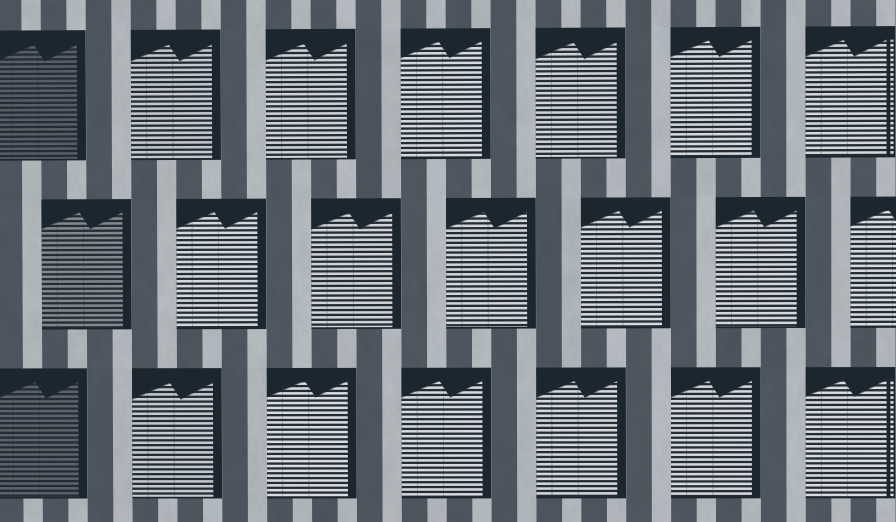
Give the GLSL for this pattern, as a Shadertoy shader.

```glsl
const vec2 REPEATS = vec2(6.638, 3.09);      // modules across and down
const vec2 ORIGIN = vec2(-0.032, 0.181);     // top left of the first window, in modules
const float ROW_SHIFT = 1.0 / 3.0;           // sideways step of every other row
const vec2 WINDOW = vec2(0.665, 0.770);      // opening size, in modules
const float BLIND_WIDTH = 0.600;
const float STRIPES = 3.0;                   // wall stripes per module
const float DARK_SHARE = 0.57;
const float SLATS = 35.0;                    // slats per module height
const float SLAT_SHARE = 0.52;
const float SHADOW_HIGH = 0.083;             // shadow depth at the peaks
const float SHADOW_LOW = 0.180;              // shadow depth at the valleys
const float PEAK = 0.47;                     // position across the blind
const float VALLEY = 0.60;
const float LEAN = 0.017;
const float TILT = 0.028;

const vec3 DARK_WALL = vec3(0.30, 0.335, 0.37);
const vec3 LIGHT_WALL = vec3(0.69, 0.71, 0.73);
const vec3 SHADE = vec3(0.11, 0.15, 0.185);
const vec3 GAP = vec3(0.14, 0.175, 0.21);
const vec3 SLAT = vec3(0.85, 0.86, 0.87);

float hash(vec2 p) {
    p = fract(p * vec2(0.1031, 0.1137));
    p += dot(p, p.yx + 33.33);
    return fract((p.x + p.y) * p.x * 17.0);
}

float noise(vec2 p) {
    vec2 i = floor(p), f = fract(p);
    f = f * f * (3.0 - 2.0 * f);
    return mix(mix(hash(i), hash(i + vec2(1, 0)), f.x),
               mix(hash(i + vec2(0, 1)), hash(i + vec2(1, 1)), f.x), f.y);
}

float edge(float d, float w) { return clamp(d / w + 0.5, 0.0, 1.0); }

float band(float x, float lo, float hi, float w) {
    return edge(x - lo, w) * edge(hi - x, w);
}

// Box-filtered pulse train with unit period
float pulseSum(float x, float duty) { return floor(x) * duty + min(fract(x), duty); }
float pulse(float x, float duty, float w) {
    return (pulseSum(x + 0.5 * w, duty) - pulseSum(x - 0.5 * w, duty)) / w;
}

// Lower edge of the zigzag shadow across the blind
float shadowDepth(float u) {
    float rise = u < PEAK ? u / PEAK
               : u < VALLEY ? (VALLEY - u) / (VALLEY - PEAK)
               : (u - VALLEY) / (1.0 - VALLEY);
    return mix(SHADOW_LOW, SHADOW_HIGH, clamp(rise, 0.0, 1.0));
}

vec3 wall(vec2 q, vec2 px) {
    float dark = pulse(q.x * STRIPES, DARK_SHARE, px.x * STRIPES);
    float stain = noise(q * vec2(11.0, 8.0)) * 0.6 + noise(q * vec2(37.0, 29.0)) * 0.4 - 0.5;
    float panel = hash(floor(q * vec2(STRIPES, 1.0)) + 20.0) - 0.5;
    return mix(LIGHT_WALL, DARK_WALL, dark)
         + (0.045 * stain + 0.025 * panel) * mix(1.0, 0.5, dark);
}

vec3 blindWindow(vec2 p, vec2 cell, float offset, vec2 px) {
    float u = p.x / BLIND_WIDTH;
    float chance = hash(cell + 7.0);
    float slat = pulse(p.y * SLATS + chance, SLAT_SHARE, px.y * SLATS);

    // Blinds at the left end are dimmer
    float light = clamp(0.33 + 0.62 * (cell.x + offset), 0.0, 1.0) - 0.06 * chance;
    vec3 col = mix(GAP, SLAT, slat * light);

    // Faint cords
    float cords = band(u, 0.185, 0.20, px.x) + band(u, 0.51, 0.525, px.x);
    col = mix(col, GAP, 0.22 * cords);

    // Lit slats, with a narrow sliver beyond the last blind
    float lit = edge(BLIND_WIDTH - p.x, px.x);
    if (cell.x > 5.5) lit += band(p.x, 0.628, 0.652, px.x);
    float depth = shadowDepth(u) + 0.014 * (chance - 0.5);
    lit *= edge(p.y - depth, 2.0 * px.y);
    lit *= edge(WINDOW.y - 0.010 - p.y, px.y);
    return mix(SHADE, col, lit);
}

void mainImage(out vec4 fragColor, in vec2 fragCoord) {
    vec2 uv = fragCoord / iResolution.xy;
    uv.y = 1.0 - uv.y;
    vec2 px = REPEATS / iResolution.xy;

    // Module coordinates with a slight perspective drift
    vec2 q = uv * REPEATS - ORIGIN;
    q.x -= LEAN * uv.y * (1.0 - uv.x);
    q.y += TILT * uv.x * (1.0 - uv.y);

    // Cells start a little before the opening to keep its edges smooth
    float row = floor(q.y + 0.1);
    float offset = mod(row, 2.0) * ROW_SHIFT;
    float column = floor(q.x - offset + 0.15);
    vec2 p = vec2(q.x - offset - column, q.y - row);

    float opening = band(p.x, 0.0, WINDOW.x, px.x) * band(p.y, 0.0, WINDOW.y, px.y);
    vec3 col = mix(wall(q, px), blindWindow(p, vec2(column, row), offset, px), opening);
    fragColor = vec4(col, 1.0);
}
```
